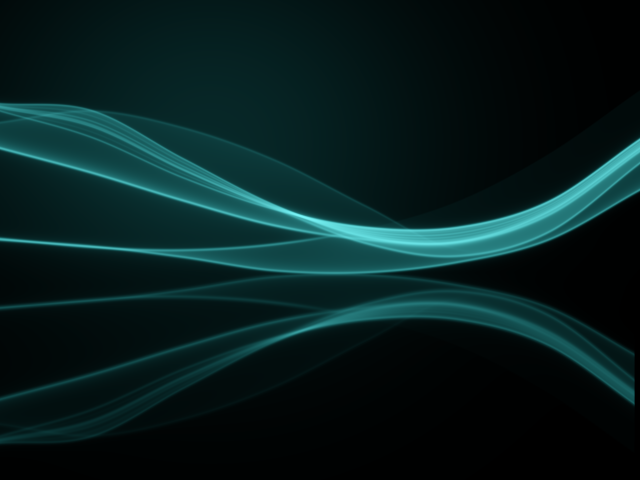
Reproduce this background procedurally as a Shadertoy shader.

```glsl
// Glowing teal ribbons crossing a dark backdrop, mirrored on a glossy floor.
// x runs 0..1 from left to right; depth runs 0..100 from top to bottom.

// Smooth curve through eight evenly spaced depths
float curve(float x, vec4 left, vec4 right) {
    float knots[8] = float[8](left.x, left.y, left.z, left.w,
                              right.x, right.y, right.z, right.w);
    float s = clamp(x, 0.0, 1.0) * 7.0;
    int i = min(int(s), 6);
    float t = s - float(i);
    float b = knots[i], c = knots[i + 1];
    float a = i > 0 ? knots[i - 1] : 2.0 * b - c;
    float d = i < 6 ? knots[i + 2] : 2.0 * c - b;
    return b + 0.5 * t * (c - a + t * (2.0 * a - 5.0 * b + 4.0 * c - d
             + t * (3.0 * (b - c) + d - a)));
}

// Thin luminous thread with a faint halo
float thread(float dist, float width) {
    float d = dist / width;
    return exp(-d * d) + 0.18 * exp(-abs(d) * 0.4);
}

// Translucent cloth between two edges, brightest near the second edge
float sheet(float depth, float edge, float rimEdge, float base, float rim, float falloff) {
    float soft = 0.15 + 50.0 / iResolution.y;
    float inside = smoothstep(-soft, soft, depth - min(edge, rimEdge))
                 * smoothstep(-soft, soft, max(edge, rimEdge) - depth);
    return inside * (base + rim * exp(-abs(depth - rimEdge) / falloff));
}

float ribbons(float x, float depth, float blur) {
    float w = max(0.3, 75.0 / iResolution.y) * (1.0 + blur);
    float right = smoothstep(0.42, 0.58, x);
    float left = 1.0 - right;

    float crest = curve(x, vec4(21.6, 23.0, 33.0, 42.7), vec4(49.3, 50.4, 44.1, 30.9));
    float veil  = curve(x, vec4(25.5, 23.1, 26.6, 33.3), vec4(42.9, 52.0, 51.0, 40.0));
    float hem   = curve(x, vec4(30.9, 36.0, 41.8, 47.0), vec4(49.9, 50.5, 44.8, 31.5));
    float upper = curve(x, vec4(23.1, 28.6, 37.0, 43.6), vec4(47.4, 47.4, 42.0, 29.0));
    float swoop = curve(x, vec4(22.2, 26.0, 35.2, 43.4), vec4(50.7, 53.4, 48.4, 34.0));
    float keel  = curve(x, vec4(50.0, 51.3, 53.6, 56.4), vec4(56.8, 54.7, 50.0, 39.6));
    float wing  = curve(x, vec4(49.7, 51.5, 52.1, 50.9), vec4(47.7, 42.0, 32.1, 18.8));

    // Cloth
    float veilFade = 1.0 - smoothstep(0.55, 0.78, x);
    float light = veilFade * sheet(depth, hem, veil, 0.04, 0.05, 5.0);
    light += left * sheet(depth, wing, hem, 0.02, 0.05, 5.0);
    light += left * sheet(depth, crest, hem, 0.05, 0.35, 1.5);
    light += left * sheet(depth, hem, crest, 0.02, 0.2, 2.5);
    light += mix(1.0, 0.2, right) * sheet(depth, wing, keel, 0.16, 0.22, 1.6);
    light += right * sheet(depth, upper, keel, 0.2, 0.15, 1.0);
    light += right * sheet(depth, swoop, upper, 0.28, 0.25, 1.2);

    // Bright edges
    light += 0.6 * mix(1.0, 0.6, right) * thread(depth - hem, w);
    light += 0.4 * thread(depth - keel, w);
    light += 0.4 * left * thread(depth - wing, w);
    light += 0.45 * right * thread(depth - upper, w);
    light += mix(0.22, 0.4, right) * thread(depth - swoop, w);
    light += 0.1 * veilFade * thread(depth - veil, w);
    light += 0.5 * right * thread(depth - crest, w * 2.4);

    // Fine strands that gather at the crossing
    float gather = exp(-pow((x - 0.5) / 0.16, 2.0));
    for (int i = 0; i < 6; i++) {
        float t = float(i) / 5.0;
        float strand = mix(crest, upper, t);
        float gain = 0.14 + 0.1 * cos(float(i) * 2.4) + 0.22 * gather;
        light += gain * thread(depth - strand, w * 0.8);
    }
    return light;
}

void mainImage(out vec4 fragColor, in vec2 fragCoord) {
    vec2 uv = fragCoord / iResolution.xy;
    float x = uv.x;
    float depth = 100.0 * (1.0 - uv.y);
    float floorLine = 57.0;

    // Backdrop haze, dimmer on the floor
    vec2 haze = (vec2(x, depth) - vec2(0.33, 30.0)) / vec2(0.34, 42.0);
    float floorDim = mix(1.0, 0.72, smoothstep(50.0, 60.0, depth));
    float light = 0.155 * exp(-dot(haze, haze)) * floorDim;

    // Ribbons and their softer reflection
    light += ribbons(x, depth, 0.0);
    float onFloor = smoothstep(floorLine - 0.5, floorLine + 0.5, depth);
    float sideCut = 1.0 - smoothstep(0.990, 0.993, x);
    light += 0.27 * onFloor * sideCut * ribbons(x, 2.0 * floorLine - depth, 0.5);

    // Teal that pales as it brightens
    float glow = 1.0 - exp(-light * 1.1);
    vec3 color = vec3(glow * (0.12 + 0.38 * glow), glow * 0.99, glow);
    fragColor = vec4(color, 1.0);
}
```
